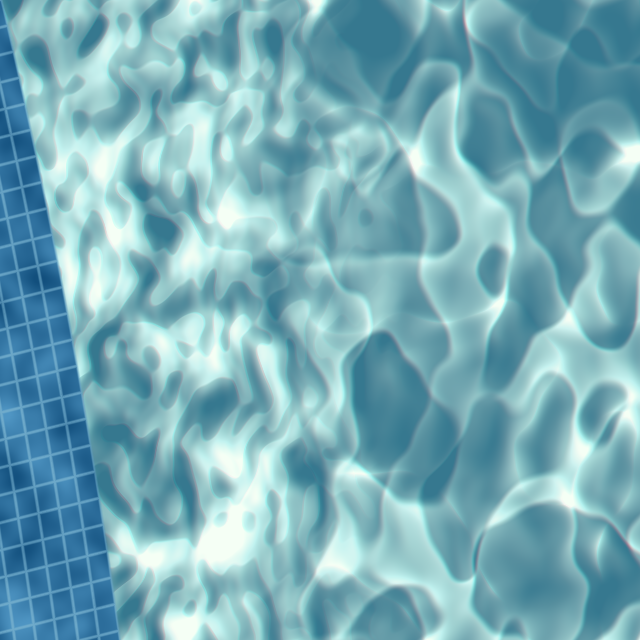
Reproduce this texture procedurally as a WebGL 2 fragment shader.

```glsl
#version 300 es
precision highp float;

uniform vec2 u_resolution;
out vec4 outColor;

// Water colours, from shade to glare
const vec3 DEEP = vec3(0.21, 0.47, 0.56);
const vec3 SHADE = vec3(0.34, 0.56, 0.62);
const vec3 BODY = vec3(0.49, 0.69, 0.72);
const vec3 LIT = vec3(0.62, 0.81, 0.81);
const vec3 BRIGHT = vec3(0.78, 0.95, 0.94);
const vec3 GLARE = vec3(0.96, 1.0, 0.96);

// Tile wall
const vec3 TILE_DARK = vec3(0.07, 0.31, 0.49);
const vec3 TILE_LIGHT = vec3(0.27, 0.54, 0.72);
const vec3 GROUT = vec3(0.45, 0.68, 0.80);
const vec2 TILE_SIZE = vec2(0.033, 0.043);
const float GROUT_HALF = 0.0016;
const float ROW_TILT = 0.25;

// Light on the water
const float WARP = 0.035;
const float NOISE_GAIN = 4.5;
const float FOLD_FADE = 5.0;
const vec2 DISPERSION = vec2(0.0025, 0.0015);

float hash(vec2 p) {
    vec3 q = fract(p.xyx * vec3(0.1031, 0.1030, 0.0973));
    q += dot(q, q.yzx + 33.33);
    return fract((q.x + q.y) * q.z);
}

float corner(vec2 cell, vec2 offset) {
    float angle = 6.2832 * hash(cell);
    return dot(vec2(cos(angle), sin(angle)), offset);
}

float gradientNoise(vec2 p) {
    vec2 i = floor(p), f = p - i;
    vec2 u = f * f * f * (f * (f * 6.0 - 15.0) + 10.0);
    vec2 e = vec2(1.0, 0.0);
    float low = mix(corner(i, f), corner(i + e, f - e), u.x);
    float high = mix(corner(i + e.yx, f - e.yx), corner(i + 1.0, f - 1.0), u.x);
    return mix(low, high, u.y);
}

// A light sheet: crisp on one side, fading on the other
float fold(float n) {
    return smoothstep(-0.07, 0.03, n) * exp(-FOLD_FADE * max(n, 0.0));
}

float filament(float n) {
    return exp(-16.0 * abs(n));
}

float pool(vec2 p, vec2 centre, vec2 radius) {
    return 1.0 - smoothstep(0.6, 1.15, length((p - centre) / radius));
}

// Brightness in standard deviations around the mean
float waterLight(vec2 p) {
    vec2 bend = vec2(gradientNoise(p * 6.0 + 11.0), gradientNoise(p * 6.0 + 37.0));
    vec2 ripple = vec2(gradientNoise(p * 15.0 + 71.0), gradientNoise(p * 15.0 + 93.0));
    vec2 q = p + WARP * (bend + 0.45 * ripple);

    // Dense mottling near the wall
    float streak = gradientNoise(q * vec2(7.0, 2.2) + 5.0);
    float blot = gradientNoise(q * vec2(15.0, 10.0) + 23.0);
    float fleck = gradientNoise(q * vec2(29.0, 18.0) + 51.0);
    float grain = gradientNoise(q * vec2(50.0, 26.0) + 83.0);
    float mottle = NOISE_GAIN * (0.5 * streak + 0.75 * blot + 0.5 * fleck + 0.2 * grain);
    mottle += 0.7 * fold(fleck) - 0.05;

    // Open cells with thin bright borders
    float cellA = gradientNoise(q * vec2(7.5, 5.0) + 61.0);
    float cellB = gradientNoise(q * vec2(9.0, 5.5) + 19.0);
    float net = 1.3 * fold(cellA) + 1.1 * fold(cellB);
    net += (0.7 + 2.0 * blot) * filament(gradientNoise(q * vec2(6.0, 4.0) + 43.0));
    float open = 1.5 * net - 1.45 + NOISE_GAIN * (0.2 * blot + 0.14 * fleck);

    // Calm shaded areas
    vec2 s = p + 0.1 * bend;
    float calm = pool(s, vec2(0.90, 0.89), vec2(0.17, 0.16));
    calm = max(calm, pool(s, vec2(0.56, 0.92), vec2(0.065, 0.11)));
    calm = max(calm, 0.7 * pool(s, vec2(0.72, 0.31), vec2(0.09, 0.13)));

    float light = mix(mottle, open, smoothstep(0.3, 0.68, p.x + 0.15 * bend.y));
    light = mix(light, -1.7 + 0.4 * light, 0.85 * calm);
    return light - 0.7 * pool(p, vec2(0.02, 0.93), vec2(0.09, 0.25));
}

float ramp(float a, float b, float x) {
    return clamp((x - a) / (b - a), 0.0, 1.0);
}

vec3 waterColor(float light) {
    vec3 c = mix(DEEP, SHADE, ramp(-1.9, -1.1, light));
    c = mix(c, BODY, ramp(-1.1, -0.25, light));
    c = mix(c, LIT, ramp(-0.25, 0.5, light));
    c = mix(c, BRIGHT, ramp(0.5, 1.35, light));
    return mix(c, GLARE, ramp(1.35, 2.3, light));
}

vec3 tileColor(vec2 p, float inset, float pixel) {
    vec2 grid = vec2(inset, 1.0 - p.y + ROW_TILT * p.x) / TILE_SIZE;
    vec2 gap = (0.5 - abs(fract(grid) - 0.5)) * TILE_SIZE;
    float line = 1.0 - smoothstep(0.0, GROUT_HALF + 1.2 * pixel, min(gap.x, gap.y) - 0.3 * GROUT_HALF);
    float glow = 0.42 + 1.2 * gradientNoise(p * vec2(9.0, 8.0) + p.yx * 4.0);
    glow += 0.5 * gradientNoise(p * 24.0) + 0.25 * (hash(floor(grid) + 7.0) - 0.5);
    vec3 tile = mix(TILE_DARK, TILE_LIGHT, clamp(glow, 0.0, 1.2));
    return mix(tile, GROUT, line * (0.6 + 0.3 * clamp(glow, 0.0, 1.0)));
}

void main() {
    vec2 p = gl_FragCoord.xy / u_resolution;
    float pixel = 1.0 / min(u_resolution.x, u_resolution.y);

    // Water, with a slight colour fringe
    vec3 color = waterColor(waterLight(p));
    color.r = waterColor(waterLight(p + DISPERSION)).r;

    // Wall along a gently curved edge
    float drop = 1.0 - p.y;
    float inset = 0.003 + 0.235 * drop - 0.05 * drop * drop - p.x;
    float wall = smoothstep(-1.0, 1.0, inset / (pixel + 0.001));
    outColor = vec4(mix(color, tileColor(p, inset, pixel), wall), 1.0);
}
```
